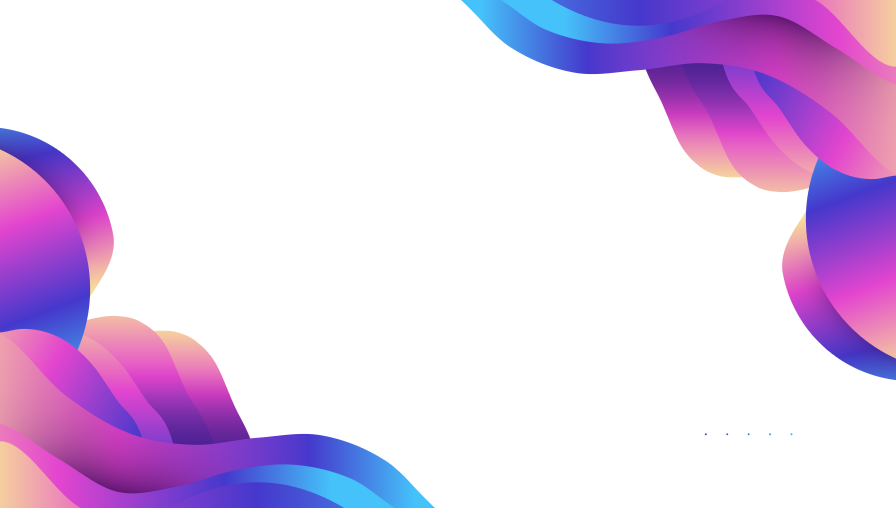
Give the GLSL for this background, as a Shadertoy shader.

```glsl
const float HEIGHT = 4.34; // canvas height in scene units
const vec3 PLUM = vec3(0.25, 0.04, 0.36);

// Shared gradient: cream, magenta, indigo, sky at t = 0, 1, 2, 3
vec3 ramp(float t) {
    vec3 c = mix(vec3(0.97, 0.87, 0.60), vec3(0.89, 0.27, 0.81), clamp(t, 0.0, 1.0));
    c = mix(c, vec3(0.27, 0.22, 0.80), clamp(t - 1.0, 0.0, 1.0));
    return mix(c, vec3(0.27, 0.76, 0.98), clamp(t - 2.0, 0.0, 1.0));
}

// Signed distance to a smooth curve through evenly spaced heights, negative below
float curve(vec2 p, float start, float gap, float h[8]) {
    float t = clamp((p.x - start) / gap, 0.0, 6.999);
    int i = int(t);
    float f = t - float(i);
    float b = h[i], c = h[i + 1];
    float m = 0.5 * (c - h[max(i - 1, 0)]);
    float n = 0.5 * (h[min(i + 2, 7)] - b);
    float q = 3.0 * (c - b) - 2.0 * m - n;
    float r = 2.0 * (b - c) + m + n;
    float height = b + f * (m + f * (q + f * r));
    float slope = (m + f * (2.0 * q + 3.0 * f * r)) / gap;
    return (p.y - height) / sqrt(1.0 + slope * slope);
}

float smoothMax(float a, float b, float k) {
    float h = max(k - abs(a - b), 0.0) / k;
    return max(a, b) + 0.25 * h * h * k;
}

void paint(inout vec3 col, vec3 fill, float dist) {
    float pixel = HEIGHT / iResolution.y;
    col = mix(col, fill, clamp(0.5 - dist / pixel, 0.0, 1.0));
}

void mainImage(out vec4 fragColor, in vec2 fragCoord) {
    vec2 size = HEIGHT * iResolution.xy / iResolution.y;
    vec2 scene = fragCoord / iResolution.y * HEIGHT;
    // Half-turn symmetry: the right half repeats the left
    vec2 p = scene.x > 0.5 * size.x ? size - scene : scene;
    vec3 col = vec3(1.0);

    // Rounded lobe, shaded where the disc overlaps it
    float disc = length(p - vec2(-0.54, 1.87)) - 1.31;
    float lobe = smoothMax(length(p - vec2(-0.14, 2.13)) - 1.126,
                           dot(p, vec2(0.844, -0.537)) + 0.32, 0.12);
    vec3 fill = ramp(2.4 - 0.37 * p.x - 1.585 * (3.19 - p.y));
    paint(col, mix(fill, PLUM, 0.35 * exp(-8.0 * max(disc, 0.0)) * smoothstep(2.0, 2.7, p.y)), lobe);

    // Petals, from back to front
    float deep = 1.0 - smoothstep(0.5, 1.25, p.y);
    float petal = curve(p, 1.2, 0.16, float[8](1.50, 1.515, 1.50, 1.42, 1.24, 0.88, 0.53, -0.1));
    paint(col, mix(ramp(0.1 + 1.7 * (1.5 - p.y)), PLUM, 0.5 * deep), petal);
    petal = curve(p, 0.6, 0.2, float[8](1.56, 1.62, 1.64, 1.59, 1.41, 0.98, 0.62, -0.1));
    paint(col, mix(ramp(0.25 + 1.5 * (1.62 - p.y)), PLUM, 0.5 * deep), petal);
    float leaf[8] = float[8](1.50, 1.53, 1.50, 1.40, 1.21, 0.92, 0.64, -0.1);
    paint(col, ramp(0.3 + 1.4 * (1.5 - p.y)), curve(p, 0.25, 0.2, leaf));
    paint(col, ramp(1.0 + 1.19 * (2.37 - p.y) + 0.45 * p.x), disc);
    paint(col, ramp(0.45 + 0.9 * p.x + 0.5 * (1.5 - p.y)), curve(p, 0.0, 0.2, leaf));

    // Broad wave with a dark fold above the ribbon
    float wave = curve(p, 0.0, 0.55, float[8](1.49, 0.97, 0.64, 0.54, 0.60, 0.62, 0.40, -0.09));
    float ribbon = curve(p, 0.0, 0.5, float[8](0.72, 0.42, 0.14, 0.18, 0.32, 0.37, 0.25, -0.06));
    float across = (p.x - 1.0) / 0.65;
    float fold = 0.8 * exp(-3.5 * max(ribbon, 0.0) - across * across);
    fill = ramp(0.4 + 0.6 * p.x + 0.5 * max(p.x - 2.6, 0.0));
    paint(col, mix(fill, PLUM, fold), wave);

    // Ribbon, inner crest and corner
    paint(col, ramp(0.65 + 0.7 * p.x + 0.4 * max(p.x - 1.9, 0.0)), ribbon);
    paint(col, ramp(0.9 + 0.5 * p.x), p.y - 0.22 + 0.4 * (p.x - 2.2) * (p.x - 2.2));
    paint(col, ramp(0.1 + 0.85 * p.x), 0.75 * (p.y - 0.57 + 0.6 * smoothstep(0.0, 0.8, p.x)));

    // Row of five small dots
    float index = clamp(round((scene.x - 6.03) / 0.183), 0.0, 4.0);
    float dot5 = length(scene - vec2(6.03 + 0.183 * index, 0.63)) - 0.008;
    paint(col, mix(vec3(0.2, 0.35, 0.6), vec3(0.3, 0.7, 0.85), index / 4.0), dot5);

    fragColor = vec4(col, 1.0);
}
```
